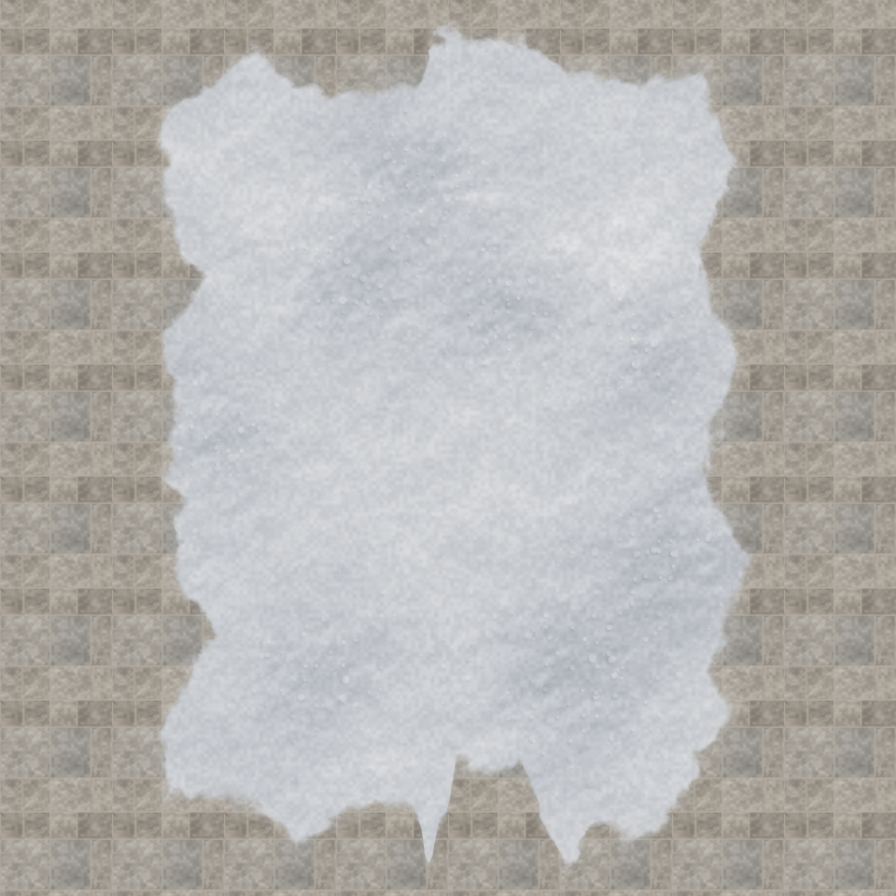
Reproduce this texture procedurally as a Shadertoy shader.

```glsl
// A ragged sheet of snow lying on a repeating stone floor.
// The sheet is bounded by four bumpy edge curves, frayed with noise; its
// relief is lit by height differences. The floor is one 3-row tile block.

#define BLOCKS 8.0          // tile blocks across the canvas
#define JOINT 0.010         // joint half width, in blocks
#define FRAY 0.042          // raggedness of the snow border
#define EDGE_SOFT 0.007     // softness of the snow border
#define RELIEF 0.20         // strength of the snow lighting
#define GRAIN 0.055         // fine snow grain
#define SNOW_LIGHT vec3(0.825, 0.833, 0.845)
#define SNOW_SHADE vec3(0.665, 0.685, 0.720)
#define STONE_WARM vec3(0.645, 0.615, 0.570)
#define STONE_GREY vec3(0.590, 0.580, 0.560)

float hash(vec2 p) {
    vec3 q = fract(vec3(p.xyx) * 0.1031);
    q += dot(q, q.yzx + 33.33);
    return fract((q.x + q.y) * q.z);
}

float noise(vec2 p) {
    vec2 i = floor(p), f = fract(p);
    f = f * f * (3.0 - 2.0 * f);
    return mix(mix(hash(i), hash(i + vec2(1, 0)), f.x),
               mix(hash(i + vec2(0, 1)), hash(i + vec2(1, 1)), f.x), f.y);
}

float fbm(vec2 p) {
    float sum = 0.0, amp = 0.5;
    for (int i = 0; i < 5; i++) {
        sum += amp * noise(p);
        p = mat2(1.6, 1.2, -1.2, 1.6) * p + 7.3;
        amp *= 0.5;
    }
    return sum / 0.96875;
}

float bump(float t, float centre, float width) {
    float d = (t - centre) / width;
    return exp(-d * d);
}

float plateau(float t, float a, float b, float c, float d) {
    return smoothstep(a, b, t) - smoothstep(c, d, t);
}

// Positive inside the snow, before fraying
float snowInside(vec2 p) {
    float left = 0.194 + 0.035 * bump(p.y, 0.685, 0.035) - 0.014 * bump(p.y, 0.605, 0.02)
        + 0.036 * bump(p.y, 0.29, 0.04) - 0.012 * bump(p.y, 0.16, 0.05) - 0.01 * bump(p.y, 0.82, 0.08);
    float right = 0.798 + 0.022 * bump(p.y, 0.81, 0.035) - 0.017 * bump(p.y, 0.70, 0.04)
        + 0.025 * bump(p.y, 0.60, 0.04) + 0.026 * bump(p.y, 0.36, 0.06)
        + 0.014 * bump(p.y, 0.21, 0.025) - 0.045 * bump(p.y, 0.09, 0.06) - 0.02 * bump(p.y, 0.92, 0.03);
    float top = 0.910 + 0.038 * bump(p.x, 0.28, 0.032) - 0.035 * bump(p.x, 0.185, 0.03)
        + 0.045 * plateau(p.x, 0.465, 0.485, 0.59, 0.635) - 0.01 * bump(p.x, 0.37, 0.05);
    float bottom = 0.098 - 0.035 * bump(p.x, 0.335, 0.03) + 0.022 * bump(p.x, 0.22, 0.06)
        - 0.055 * bump(p.x, 0.478, 0.008) + 0.052 * plateau(p.x, 0.495, 0.512, 0.575, 0.612)
        - 0.055 * bump(p.x, 0.635, 0.025) - 0.025 * bump(p.x, 0.70, 0.04) + 0.05 * bump(p.x, 0.80, 0.035);
    return min(min(p.x - left, right - p.x), min(top - p.y, p.y - bottom));
}

// Broken, shaded areas: centre and radius
float roughness(vec2 p) {
    const vec3 areas[8] = vec3[8](
        vec3(0.47, 0.80, 0.07), vec3(0.57, 0.66, 0.07), vec3(0.40, 0.70, 0.06), vec3(0.75, 0.37, 0.09),
        vec3(0.64, 0.24, 0.09), vec3(0.37, 0.25, 0.07), vec3(0.23, 0.52, 0.06), vec3(0.72, 0.60, 0.06));
    float sum = 0.0;
    for (int i = 0; i < 8; i++) sum += bump(length(p - areas[i].xy), 0.0, areas[i].z);
    return min(sum, 1.0);
}

// Sparse lumps, lit on the upper side
float lumps(vec2 p, float scale) {
    vec2 id = floor(p * scale), q = fract(p * scale) - 0.5;
    q -= 0.3 * (vec2(hash(id + 3.1), hash(id + 8.7)) - 0.5);
    float size = mix(0.12, 0.26, hash(id + 5.3));
    float body = 1.0 - smoothstep(size * 0.6, size, length(q));
    float shadow = 1.0 - smoothstep(size * 0.5, size * 1.3, length(q + vec2(0.08, 0.12)));
    return step(0.72, hash(id)) * (body - 0.8 * shadow * (1.0 - body));
}

vec3 snow(vec2 p) {
    float rough = roughness(p + 0.06 * (vec2(fbm(p * 9.0), fbm(p * 9.0 + 31.0)) - 0.5));
    vec2 drift = mat2(0.87, -0.5, 0.5, 0.87) * p * vec2(0.9, 1.25);
    vec2 toLight = vec2(0.25, 0.6);
    float broad = fbm(drift * 16.0) - fbm(drift * 16.0 + toLight * 0.5);
    float fine = fbm(drift * 60.0 + 17.0) - fbm(drift * 60.0 + 17.0 + toLight);
    float light = 0.80 + 0.5 * (fbm(drift * 7.0 + 4.0) - 0.5) - 0.36 * rough;
    light += 0.18 * (bump(length(p - vec2(0.68, 0.72)), 0.0, 0.09) + bump(length(p - vec2(0.27, 0.84)), 0.0, 0.1));
    light += RELIEF / 0.16 * (broad * 0.45 + fine * mix(0.24, 0.62, rough));
    light += mix(0.08, 0.28, rough) * (lumps(p, 43.0) + lumps(p + 0.37, 71.0));
    vec3 col = mix(SNOW_SHADE, SNOW_LIGHT, clamp(light, -0.5, 1.25));
    return col + GRAIN * (noise(p * 230.0) - 0.5);
}

vec3 stone(vec2 p) {
    vec2 q = fract(vec2(p.x, -p.y) * BLOCKS - vec2(0.0, 0.25));
    float row = step(0.24, q.y) + step(0.70, q.y);
    vec3 splits = row < 0.5 ? vec3(0.21, 0.45, 0.69) : row < 1.5 ? vec3(0.45, 0.81, 1.0) : vec3(0.20, 0.45, 0.83);
    float column = dot(step(splits, vec3(q.x)), vec3(1.0));
    vec2 id = vec2(column, row);
    bool plain = row == 1.0 && column == 1.0;
    // Weathered patches and diagonal veins
    vec2 s = q * 7.0 + id * 13.0;
    float patches = fbm(s);
    float vein = 1.0 - smoothstep(0.0, 0.09, abs(fbm(s * vec2(0.6, 0.9) + s.yx * 0.4 + patches) - 0.5));
    vec3 col = mix(STONE_GREY, STONE_WARM, plain ? 0.1 : 0.35 + 0.65 * hash(id + 2.0));
    col += 0.17 * (patches - 0.5) + (plain ? 0.0 : 0.04 * vein) + 0.05 * (hash(id + 9.0) - 0.5);
    col += 0.10 * (noise(q * 34.0) - 0.5) - (row < 0.5 ? 0.035 : 0.0);
    // Pale joints
    vec3 dx = abs(q.x - splits);
    float gap = min(min(dx.x, dx.y), min(dx.z, q.x));
    gap = min(gap, min(min(q.y, 1.0 - q.y), min(abs(q.y - 0.24), abs(q.y - 0.70))));
    float aa = BLOCKS / iResolution.y;
    float joint = 1.0 - smoothstep(JOINT - 0.5 * aa, JOINT + 0.5 * aa, gap);
    return mix(col, vec3(0.70, 0.67, 0.625), 0.55 * joint);
}

void mainImage(out vec4 fragColor, in vec2 fragCoord) {
    vec2 p = fragCoord / iResolution.xy;
    float inside = snowInside(p) + FRAY * (fbm(p * 30.0 + 2.0 * fbm(p * 12.0)) - 0.48);
    float cover = smoothstep(-EDGE_SOFT, EDGE_SOFT, inside);
    float haze = 0.35 * smoothstep(-0.02, 0.0, inside) * fbm(p * 50.0);
    fragColor = vec4(mix(stone(p), snow(p), max(cover, haze)), 1.0);
}
```
